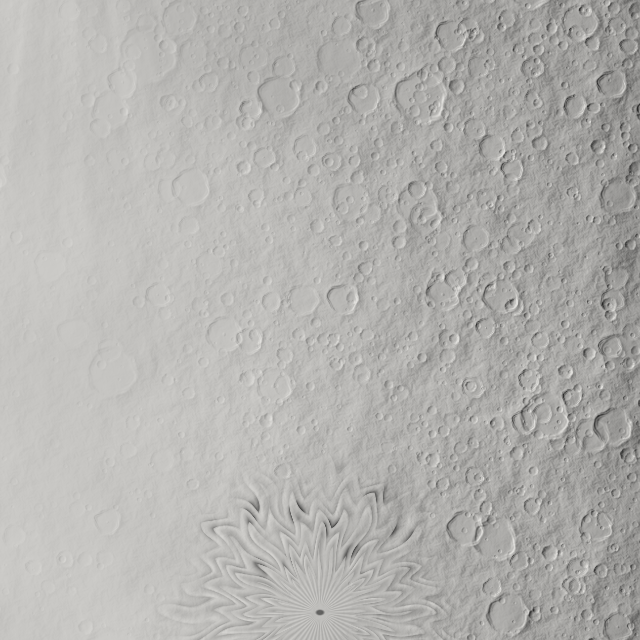
Give the GLSL for this texture, as a Shadertoy shader.

```glsl
// Pale cratered ground lit from the left, growing darker and rougher to the right.
// Jittered cells place craters in six sizes, layered sines give the rough soil,
// and a folded polar pattern draws the pleated star near the bottom edge.

const vec2 LIGHT = vec2(0.94, -0.34);
const vec2 STAR = vec2(0.5, 0.043);

vec3 hash3(vec2 p) {
    vec3 q = fract(vec3(p.xyx) * vec3(0.1031, 0.1030, 0.0973));
    q += dot(q, q.yxz + 33.33);
    return fract((q.xxy + q.yzz) * q.zyx);
}

// Warped, rotated sines summed as a height
float soil(vec2 p) {
    float height = 0.0, amp = 1.0;
    p *= 25.0;
    for (int i = 0; i < 7; i++) {
        vec2 q = p + 1.4 * sin(p.yx * 0.73 + vec2(1.3, 4.1) + float(i));
        height += amp * sin(q.x) * sin(q.y + 0.9 * sin(q.x * 0.6));
        p = mat2(0.5, 0.866, -0.866, 0.5) * p * 1.75 + 2.7;
        amp *= 0.62;
    }
    return height;
}

// How many craters an area holds: few on the left, none on the star
float craterDensity(vec2 p) {
    float patches = 0.9 + 0.35 * sin(p.x * 13.0 + 2.0 * sin(p.y * 9.0)) * sin(p.y * 11.0 + 1.0);
    return patches * mix(0.25, 1.0, smoothstep(0.1, 0.5, p.x + 0.3 * (p.y - 0.5)))
         * smoothstep(0.2, 0.29, length(p - STAR));
}

// One crater layer: x is the slope toward the light, y the smooth floor mask
vec2 craters(vec2 p, float cells, float chance, float bowl) {
    vec2 id = floor(p * cells), result = vec2(0.0);
    for (int j = -1; j <= 1; j++)
    for (int i = -1; i <= 1; i++) {
        vec2 cell = id + vec2(i, j);
        vec3 rnd = hash3(cell + cells * 7.0);
        vec3 look = hash3(cell + cells * 3.0 + 91.0);
        vec2 center = (cell + 0.15 + 0.7 * rnd.xy) / cells;
        if (rnd.z > chance * craterDensity(center)) continue;

        vec2 d = p - center;
        float angle = atan(d.y, d.x);
        float radius = mix(0.2, 0.43, look.x * look.x) / cells;
        radius *= 1.0 + 0.04 * sin(angle * 3.0 + look.y * 6.0) + 0.025 * sin(angle * 8.0 + look.z * 6.0);
        float r = length(d) / radius;
        float edge = 0.8 / (iResolution.y * radius);

        float rim = smoothstep(0.94 - edge, 1.03 + edge, r);
        float wall = smoothstep(mix(0.7, 0.1, bowl), 0.93, r) * (1.0 - rim);
        wall *= 0.85 + 0.35 * (1.0 - bowl) * sin(r * 38.0 + 3.0 * sin(angle * 4.0));
        float apron = -0.5 * rim * exp(-5.0 * max(r - 1.0, 0.0));
        float peak = -0.6 * step(0.7, look.z) * (1.0 - bowl) * smoothstep(0.0, 0.06, r) * (1.0 - smoothstep(0.06, 0.15, r));
        float facing = dot(d, LIGHT) / max(length(d), 0.0001);
        result.x += (wall + apron + peak) * facing * mix(0.45, 1.25, look.y);
        result.y = max(result.y, (1.0 - smoothstep(0.7, 1.0, r)) * (1.0 - 0.6 * bowl));
    }
    return result;
}

// Rows of leaf-like chevrons around a center, with fine spokes in the middle
float pleatedStar(vec2 p) {
    vec2 d = p - STAR;
    float r = length(d), angle = atan(d.y, d.x);
    float turn = angle * 28.0 / 6.28318 + 0.12 * sin(r * 70.0 + angle * 3.0);
    float tip = 0.5 - 0.5 * cos(turn * 6.28318);
    float fold = mix(abs(fract(turn) - 0.5) * 2.0, 1.0 - tip, 0.5);
    float wander = 0.5 * sin(angle * 5.0 + r * 30.0) + 0.35 * sin(angle * 11.0 - r * 47.0);
    float row = fract(r * 27.0 - 1.25 * fold + wander);
    float crease = smoothstep(0.0, 0.14, row) * exp(-4.0 * row) * 1.7;
    float gleam = smoothstep(0.4, 0.85, row) * (1.0 - smoothstep(0.9, 1.0, row));

    // Creases vary in strength; some in the upper half fall into deep shadow
    float strength = 0.6 + 0.4 * sin(angle * 13.0 + r * 55.0) * sin(angle * 6.0 - r * 80.0);
    float deep = smoothstep(0.4, 0.9, sin(angle * 9.0 + 1.0) * sin(r * 62.0 + angle * 4.0));
    deep *= smoothstep(0.3, 0.8, d.y / max(r, 0.001)) * smoothstep(0.07, 0.11, r);
    float slope = 0.4 * gleam * strength - crease * (0.75 * strength + 2.2 * deep);
    slope += 0.16 * sin(turn * 6.28318) * strength;
    slope *= smoothstep(0.035, 0.085, r);

    float spokes = 0.28 * sin(angle * 44.0) * smoothstep(0.008, 0.025, r) * (1.0 - smoothstep(0.04, 0.085, r));
    float pit = -2.2 * (1.0 - smoothstep(0.003, 0.007, length(d * vec2(0.8, 1.2))));
    float glow = 0.2 * exp(-r * 45.0);
    return (slope + spokes) * (1.0 - smoothstep(0.16, 0.265, r + 0.025 * wander)) + pit + glow;
}

// Broad tone: bright left, dark right, pale streaks fanning from the top
float groundTone(vec2 p) {
    float tone = 0.777 - 0.145 * smoothstep(0.12, 1.1, p.x + 0.3 * max(p.y - 0.5, 0.0));
    tone -= 0.075 * smoothstep(0.9, 1.03, p.x);
    vec2 plain = (p - vec2(0.36, 0.92)) * vec2(4.0, 5.5);
    tone -= 0.035 * exp(-dot(plain, plain));
    float fan = (p.x - 0.1) / (1.45 - p.y);
    float streaks = sin(fan * 38.0 + 1.0) + 0.6 * sin(fan * 83.0) + 0.4 * sin(fan * 151.0 + p.y * 3.0);
    tone += 0.009 * streaks * smoothstep(0.35, 0.9, p.y) * (1.0 - smoothstep(0.2, 0.4, p.x));
    return tone + 0.013 * sin(p.x * 9.0 + 2.0 * sin(p.y * 7.0)) * sin(p.y * 8.0 + p.x * 5.0);
}

void mainImage(out vec4 fragColor, in vec2 fragCoord) {
    vec2 p = fragCoord / iResolution.xy;
    vec2 warped = p + 0.0012 * sin(p.yx * 95.0 + 2.0 * sin(p * 61.0));

    // Craters from large, flat-floored ones to small bowls
    vec2 relief = craters(warped, 8.0, 0.68, 0.0);
    relief += craters(warped, 14.0, 0.5, 0.15);
    relief += craters(warped, 22.0, 0.42, 0.4);
    relief += craters(p, 33.0, 0.38, 0.75);
    relief += craters(p, 54.0, 0.32, 1.0);
    relief += craters(p, 90.0, 0.16, 1.0);

    // Rough soil, calmer on crater floors and on the star
    float rough = (soil(p + LIGHT * 0.002) - soil(p)) * 1.5;
    rough *= 1.0 - 0.6 * min(relief.y, 1.0);
    rough *= mix(0.25, 1.0, smoothstep(0.05, 0.25, length(p - STAR)));

    // Shadows run deeper than highlights, most of all on the right
    float slope = relief.x + rough;
    slope *= slope > 0.0 ? 0.6 : 1.0;
    float tone = groundTone(p) + slope * mix(0.05, 0.36, smoothstep(0.05, 1.1, p.x));
    tone += 0.008 * min(relief.y, 1.0) + 0.17 * pleatedStar(p);
    fragColor = vec4(clamp(tone, 0.16, 0.88) * vec3(1.0, 0.995, 0.98), 1.0);
}
```
